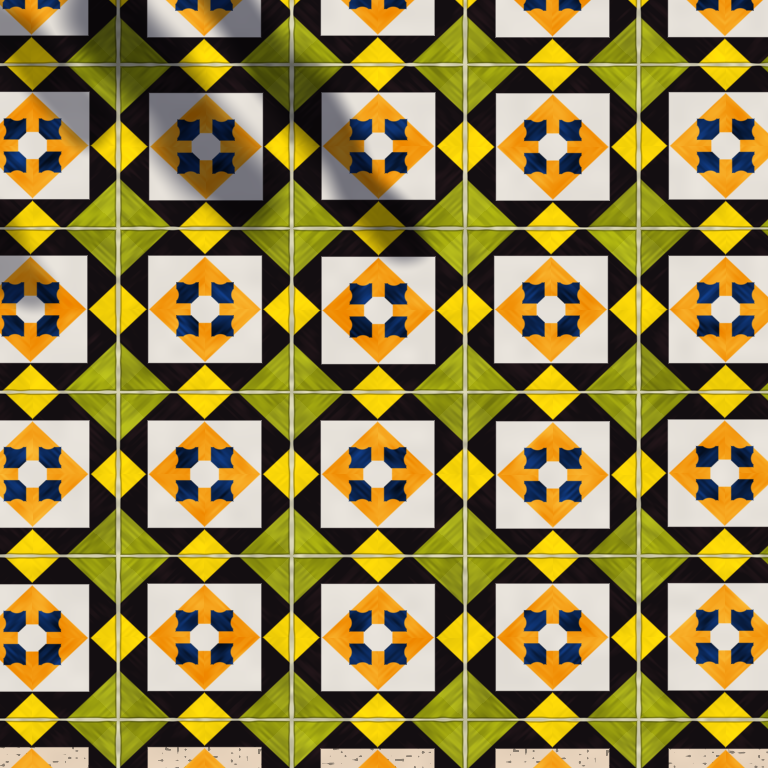
Write a Shadertoy shader that draws this pattern.

```glsl
// Glazed wall tiles: a white square with an orange diamond and four blue petals,
// yellow half-diamonds on the tile edges and green quarters at the corners.
// Layered distance functions, brush-streak noise, pale grout and soft cast shadows.

const vec2 TILES = vec2(4.427, 4.69);      // repeats across and down
const vec2 OFFSET = vec2(1.1816, 3.7953);  // position of the first tile centre

const vec3 BLACK  = vec3(0.075, 0.055, 0.065);
const vec3 GREEN  = vec3(0.60, 0.62, 0.06);
const vec3 YELLOW = vec3(0.98, 0.84, 0.03);
const vec3 WHITE  = vec3(0.90, 0.88, 0.85);
const vec3 CREAM  = vec3(0.90, 0.82, 0.73);
const vec3 ORANGE = vec3(0.96, 0.63, 0.10);
const vec3 BLUE   = vec3(0.04, 0.14, 0.31);
const vec3 GROUT  = vec3(0.89, 0.87, 0.76);

float hash(vec2 p) {
    vec3 h = fract(p.xyx * vec3(0.1031, 0.1030, 0.0973));
    h += dot(h, h.yzx + 33.33);
    return fract((h.x + h.y) * h.z);
}

float noise(vec2 p) {
    vec2 i = floor(p), f = fract(p);
    f = f * f * (3.0 - 2.0 * f);
    return mix(mix(hash(i), hash(i + vec2(1, 0)), f.x),
               mix(hash(i + vec2(0, 1)), hash(i + vec2(1, 1)), f.x), f.y);
}

float diamond(vec2 p, float r) { return (abs(p.x) + abs(p.y) - r) * 0.7071; }

float box(vec2 p, float r) { return max(abs(p.x), abs(p.y)) - r; }

float fill(float d, float px) { return 1.0 - smoothstep(-px, px, d); }

// Brush marks running along the diagonal of the folded quarter
float streaks(vec2 u, float seed) {
    vec2 d = vec2(u.x + u.y, u.x - u.y);
    return noise(d * vec2(46.0, 7.0) + seed * 91.0) - 0.5;
}

// Square petal with its two outer sides bitten into curves
float petal(vec2 u) {
    vec2 c = u - vec2(0.101);
    float d = box(c, 0.064);
    d = max(d, 0.055 - length(c - vec2(0.105, -0.012)));
    return max(d, 0.055 - length(c - vec2(-0.012, 0.105)));
}

// Soft-edged shadow along a segment
float softBand(vec2 p, vec2 a, vec2 b, float width) {
    vec2 ab = b - a;
    float t = clamp(dot(p - a, ab) / dot(ab, ab), 0.0, 1.0);
    return 1.0 - smoothstep(width * 0.5, width * 1.4, length(p - a - ab * t));
}

float castShadow(vec2 p) {
    p += 0.025 * (vec2(noise(p * 14.0), noise(p * 14.0 + 40.0)) - 0.5);
    float s = softBand(p, vec2(0.29, 1.02), vec2(0.51, 0.69), 0.036);
    s = max(s, softBand(p, vec2(0.13, 0.98), vec2(0.32, 0.75), 0.052));
    s = max(s, 0.8 * softBand(p, vec2(-0.02, 0.99), vec2(0.11, 0.84), 0.034));
    return max(s, 0.7 * softBand(p, vec2(-0.03, 0.71), vec2(0.04, 0.63), 0.035));
}

vec3 tileGlaze(vec2 q, vec2 id, float px) {
    float seed = hash(id + 17.0);
    vec2 u = abs(q), side = step(0.0, q);
    float quarter = hash(id * 2.0 + side + 53.0);
    float brush = streaks(u, quarter);
    float cloud = noise(q * 9.0 + seed * 70.0) - 0.5;

    vec3 col = BLACK + vec3(0.07, 0.035, 0.04) * max(brush + cloud, 0.0);

    // Corner quarters and edge diamonds
    vec3 green = GREEN * (0.88 + 0.18 * quarter + 0.24 * brush + 0.14 * cloud);
    green += 0.07 * step(u.y, u.x) * vec3(0.5, 0.5, 0.6);
    col = mix(col, green, fill(diamond(u - 0.5, 0.307), px));
    float edge = min(diamond(u - vec2(0.5, 0.0), 0.163), diamond(u - vec2(0.0, 0.5), 0.163));
    col = mix(col, YELLOW * (0.99 + 0.10 * cloud + 0.06 * brush), fill(edge, px));

    // White panel, creamier and speckled along the lowest row
    float worn = step(id.y, -3.5);
    vec3 white = mix(WHITE, CREAM, worn) * (1.0 + 0.04 * cloud);
    white *= 1.0 - 0.4 * worn * smoothstep(0.78, 0.9, noise(q * 45.0 + seed * 30.0));
    col = mix(col, white, fill(box(q, 0.328), px));

    // Orange diamond, blue petals and white octagonal heart
    vec3 orange = ORANGE + vec3(0.03, 0.13, 0.14) * (0.6 * brush + cloud + 0.5 * (seed - 0.6));
    col = mix(col, orange, fill(diamond(q, 0.321), px));
    vec3 blue = BLUE * (1.0 + 0.9 * cloud + 0.7 * brush);
    float heart = max(box(q, 0.083), diamond(q, 0.119));
    col = mix(col, white, fill(heart, px));
    return mix(col, blue, fill(max(petal(u), 0.003 - diamond(q, 0.111)), px));
}

void mainImage(out vec4 fragColor, in vec2 fragCoord) {
    vec2 p = fragCoord / iResolution.y;
    vec2 g = p * TILES - OFFSET;
    vec2 id = floor(g + 0.5), q = g - id;
    float px = 0.9 * TILES.y / iResolution.y;

    // Each tile is laid slightly off true
    vec2 slip = 0.012 * (vec2(hash(id), hash(id + 9.0)) - 0.5);
    vec3 col = tileGlaze(q + slip, id, px);

    // Uneven grout with a thin dark rim
    vec2 gap = 0.5 - abs(q);
    vec2 rough = vec2(noise(g.yx * vec2(16.0, 2.0)), noise(g * vec2(16.0, 2.0) + 60.0));
    vec2 joint = gap - vec2(0.009, 0.006) - 0.005 * rough;
    float d = min(joint.x, joint.y);
    col *= 1.0 - 0.35 * fill(d - 0.007, px);
    col = mix(col, GROUT * (0.85 + 0.2 * noise(g * 22.0)), 0.92 * fill(d, px));

    col *= mix(vec3(1.0), vec3(0.50, 0.51, 0.57), castShadow(p));
    fragColor = vec4(clamp(col, 0.0, 1.0), 1.0);
}
```
